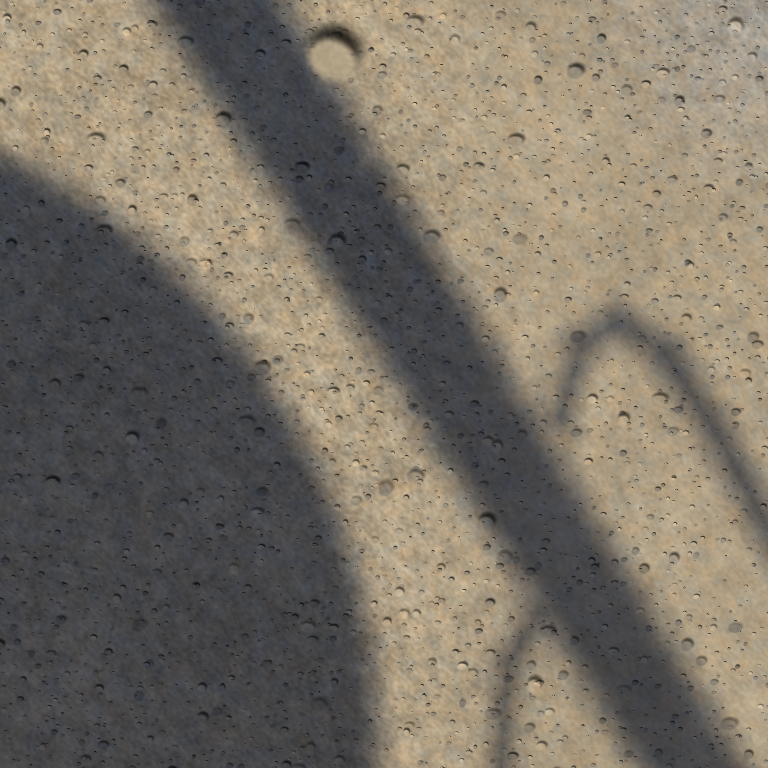
Write a three.js fragment shader that draws this texture.

```glsl
// Sunlit sandy gravel crossed by soft shadows: a big disc, a slanted bar and thin hoops.
// Shadows are blurred distance functions that tint the ground; the ground is layered
// gradient noise with pebbles scattered in jittered grid cells at several scales.

#define SAND vec3(0.685, 0.622, 0.518)
#define GREY_SAND vec3(0.630, 0.600, 0.550)
#define SHADE_TINT vec3(0.365, 0.418, 0.545)
#define PENUMBRA 0.034
#define EDGE_WOBBLE 0.007
#define GRAIN 0.27
#define DISC_CENTRE vec2(-0.349, 0.036)
#define DISC_RADIUS 0.842
#define STONE_POS vec2(0.433, 0.922)

varying vec2 vUv;

float hash(vec2 p) {
  vec3 q = fract(vec3(p.xyx) * 0.1031);
  q += dot(q, q.yzx + 33.33);
  return fract((q.x + q.y) * q.z);
}

vec2 gradient(vec2 cell) {
  float angle = 6.2832 * hash(cell + 17.0);
  return vec2(cos(angle), sin(angle));
}

// Gradient noise, roughly -0.7 to 0.7
float gradientNoise(vec2 p) {
  vec2 i = floor(p), f = fract(p);
  vec2 w = f * f * f * (f * (f * 6.0 - 15.0) + 10.0);
  vec2 e = vec2(1.0, 0.0);
  float bottom = mix(dot(gradient(i), f), dot(gradient(i + e), f - e), w.x);
  float top = mix(dot(gradient(i + e.yx), f - e.yx), dot(gradient(i + 1.0), f - 1.0), w.x);
  return mix(bottom, top, w.y);
}

float fbm(vec2 p) {
  float sum = 0.0, amp = 0.5;
  for (int i = 0; i < 4; i++) {
    sum += amp * gradientNoise(p);
    p = mat2(1.6, 1.2, -1.2, 1.6) * p + 7.3;
    amp *= 0.72;
  }
  return sum;
}

float segment(vec2 p, vec2 a, vec2 b) {
  vec2 ab = b - a;
  return length(p - a - ab * clamp(dot(p - a, ab) / dot(ab, ab), 0.0, 1.0));
}

float smoothMin(float a, float b, float k) {
  float h = max(k - abs(a - b), 0.0) / k;
  return min(a, b) - h * h * k * 0.25;
}

// Signed distance to all the shadows on the ground
float shadowDistance(vec2 p) {
  float disc = length(p - DISC_CENTRE) - DISC_RADIUS;
  float bar = abs(p.x - mix(0.901, 0.283, p.y)) * 0.85 - mix(0.060, 0.074, p.y);

  float hoop = segment(p, vec2(0.729, 0.455), vec2(0.758, 0.551)) - 0.010;
  hoop = smoothMin(hoop, segment(p, vec2(0.758, 0.551), vec2(0.805, 0.580)) - 0.012, 0.02);
  hoop = smoothMin(hoop, segment(p, vec2(0.805, 0.580), vec2(0.866, 0.540)) - 0.014, 0.02);
  hoop = smoothMin(hoop, segment(p, vec2(0.866, 0.540), vec2(0.924, 0.453)) - 0.015, 0.02);
  hoop = min(hoop, segment(p, vec2(0.924, 0.453), vec2(1.013, 0.290)) - 0.016);

  float stub = segment(p, vec2(0.703, 0.206), vec2(0.661, 0.134)) - 0.012;
  stub = min(stub, segment(p, vec2(0.661, 0.134), vec2(0.651, -0.02)) - 0.009);
  return min(disc, smoothMin(bar, min(hoop, stub), 0.035));
}

// One pebble lit from the lower left: x = body, y = dark crescent behind it
vec2 pebble(vec2 q, float r) {
  float body = 1.0 - smoothstep(r * 0.65, r * 1.1, length(q));
  float behind = 1.0 - smoothstep(r * 0.55, r * 1.25, length(q - r * vec2(0.20, 0.55)));
  return vec2(body, behind * (1.0 - body));
}

// Adds pebbles of one grid scale to the ground colour
vec3 scatter(vec3 ground, vec2 p, float scale, float density) {
  vec2 g = mat2(0.88, -0.47, 0.47, 0.88) * p * scale;
  vec2 cell = floor(g);
  float seed = hash(cell + floor(scale));
  vec2 jitter = vec2(hash(cell + 3.7), hash(cell + 9.1)) - 0.5;
  vec2 q = mat2(0.88, 0.47, -0.47, 0.88) * (fract(g) - 0.5 - jitter * 0.4);
  q.y *= 1.0 + 0.7 * hash(cell + 5.3);
  vec2 stone = pebble(q, mix(0.10, 0.23, hash(cell + 21.0))) * step(seed, density);
  float tone = hash(cell + 41.0);
  vec3 tint = mix(vec3(0.70, 0.74, 0.82), vec3(1.20, 1.18, 1.15), tone);
  ground *= mix(vec3(1.0), tint, stone.x * 0.75);
  return ground * (1.0 - stone.y * mix(0.25, 0.72, hash(cell + 63.0)));
}

void main() {
  vec2 p = vUv;

  // Sand: broad tone, streaked grit and warm-to-blue variation
  float corner = 1.0 - smoothstep(0.0, 0.30, length(p - vec2(1.0, 0.98)));
  float rough = mix(1.15, 0.65, smoothstep(0.45, 0.75, p.x)) + 0.4 * corner;
  vec2 streak = vec2(dot(p, vec2(0.7, -0.7)) * 0.7, dot(p, vec2(0.7, 0.7)));
  float grit = fbm(streak * 42.0) + 0.45 * gradientNoise(streak * 190.0);
  vec3 col = mix(SAND, GREY_SAND, corner);
  col *= 1.0 + 0.14 * fbm(p * 5.0) + GRAIN * rough * grit;
  col *= 1.0 + vec3(0.10, 0.0, -0.12) * fbm(p * 34.0 + 50.0);

  // Pebbles from coarse to fine, then the single large pale stone
  for (int i = 0; i < 4; i++) {
    float k = float(i);
    col = scatter(col, p + 0.137 * k, 19.0 * pow(1.58, k), 0.22 + 0.07 * k + 0.12 * corner);
  }
  vec2 big = pebble((p - STONE_POS) * vec2(0.88, 1.0) + 0.10 * (p - STONE_POS).yx, 0.031);
  col = mix(col, vec3(0.70, 0.64, 0.53) * (1.0 + 0.12 * grit), big.x) * (1.0 - 0.72 * big.y);

  // Soft shadow, interrupted where the raised stone catches the sun
  float d = shadowDistance(p) + EDGE_WOBBLE * fbm(p * 24.0);
  float shade = (1.0 - smoothstep(-PENUMBRA, PENUMBRA, d)) * (1.0 - big.x);
  vec3 tint = SHADE_TINT * (1.0 + vec3(0.09, 0.04, -0.02) * (1.0 - p.y));
  gl_FragColor = vec4(clamp(col * mix(vec3(1.0), tint, shade), 0.0, 1.0), 1.0);
}
```
